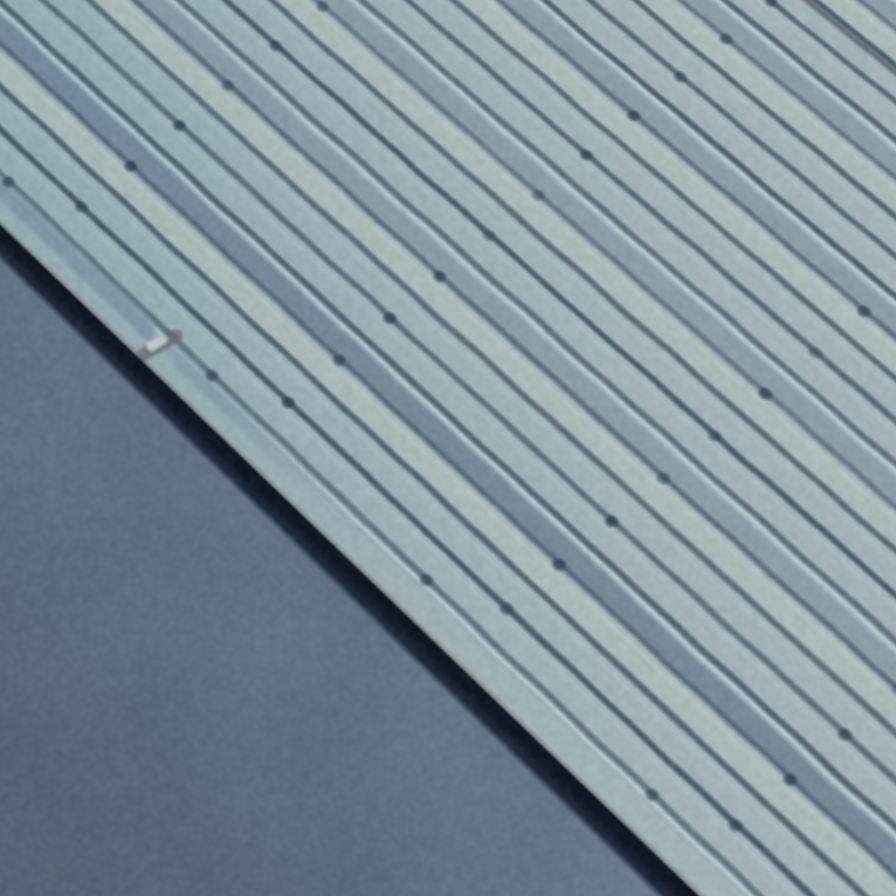
Give the GLSL for this texture, as a Shadertoy shader.

```glsl
// Diagonal ribbed metal roof with fastener rows above a dark eave and a blue-grey wall.

float hash(vec2 p) {
    p = fract(p * vec2(0.1031, 0.1137));
    p += dot(p, p.yx + 33.33);
    return fract((p.x + p.y) * p.x * 7.31);
}

vec2 gradientAt(vec2 cell) {
    float angle = 6.2832 * hash(cell + 17.0);
    return vec2(cos(angle), sin(angle));
}

float gradientNoise(vec2 p) {
    vec2 i = floor(p), f = fract(p), w = f * f * (3.0 - 2.0 * f), e = vec2(1.0, 0.0);
    float a = dot(gradientAt(i), f);
    float b = dot(gradientAt(i + e), f - e);
    float c = dot(gradientAt(i + e.yx), f - e.yx);
    float d = dot(gradientAt(i + 1.0), f - 1.0);
    return mix(mix(a, b, w.x), mix(c, d, w.x), w.y);
}

float segmentDistance(vec2 p, vec2 a, vec2 b) {
    vec2 ab = b - a;
    return length(p - a - ab * clamp(dot(p - a, ab) / dot(ab, ab), 0.0, 1.0));
}

float stripe(float x, float center, float halfWidth, float blur) {
    return 1.0 - smoothstep(halfWidth - blur, halfWidth + blur, abs(x - center));
}

// Rib number across the slope; spacing narrows with distance
float ribCoordinate(float depth) {
    return (0.0944 - sqrt(max(0.00891 - 0.00496 * (0.0495 - depth), 0.0))) / 0.00248;
}

// Fastener row number along the ribs
float rowCoordinate(vec2 p) {
    float along = p.y + 0.83 * p.x;
    return (sqrt(0.1774 + 0.0443 * (along - 0.716)) - 0.4212) / 0.02214;
}

float fastener(float rib, float row, float ribCenter, float shift) {
    float k = floor(row - shift + 0.5);
    vec2 offset = vec2((rib - ribCenter) * 0.0765, (row - shift - k) * 0.325);
    float strength = mix(0.45, 1.0, hash(vec2(ribCenter, k) + 40.0));
    return strength * (1.0 - smoothstep(0.003, 0.010, length(offset)));
}

vec3 roofColor(vec2 p, float depth) {
    float rib = ribCoordinate(depth), row = rowCoordinate(p);
    float wobble = 0.025 * gradientNoise(vec2(row * 5.0, rib * 2.0));
    float n = rib + wobble;
    float sheet = mod(n, 2.0);
    float ribbed = smoothstep(-1.68, -1.58, n);

    // Panels: cool on the left, pale green on every fourth one
    vec3 col = mix(vec3(0.58, 0.67, 0.70), vec3(0.63, 0.70, 0.72), smoothstep(0.0, 0.8, p.x));
    float pale = smoothstep(1.48, 1.62, sheet) * (1.0 - smoothstep(1.86, 1.97, sheet));
    col = mix(col, vec3(0.68, 0.74, 0.72), 0.7 * pale * ribbed);

    // Shaded overlap of two sheets and its bright lip
    float overlap = smoothstep(-0.08, 0.05, sheet) * (1.0 - smoothstep(0.32, 0.44, sheet));
    float mainOverlap = stripe(n, 0.25, 0.7, 0.1);
    col = mix(col, vec3(0.43, 0.51, 0.58), overlap * mix(0.42, 0.85, mainOverlap) * ribbed);
    col += 0.09 * stripe(sheet, 0.42, 0.02, 0.05) * ribbed;

    // Narrow dark ribs with a lit side
    float nearest = floor(n * 2.0 + 0.5) * 0.5;
    float side = n - nearest;
    float softRib = 1.0 - smoothstep(0.0, 0.2, abs(mod(nearest + 1.0, 2.0) - 1.0));
    float eaveRib = stripe(nearest, -1.5, 0.2, 0.05);
    float ribShade = stripe(side, 0.015, 0.045, 0.04) * mix(0.82, 0.6, max(softRib, eaveRib));
    ribShade *= 0.85 + 0.3 * hash(vec2(nearest * 2.0 + 30.0, 3.0));
    col += 0.035 * stripe(side, -0.12, 0.03, 0.06) * ribbed;
    col = mix(col, vec3(0.27, 0.35, 0.41), ribShade * ribbed);
    col = mix(col, vec3(0.24, 0.25, 0.32), 0.6 * stripe(n, 9.42, 0.05, 0.05));

    // Flashing strip along the eave, broken at its joint
    float strip = stripe(depth, 0.209, 0.014, 0.006);
    float beforeJoint = 1.0 - smoothstep(0.165, 0.18, p.x);
    float afterJoint = smoothstep(0.18, 0.2, p.x) * (1.0 - smoothstep(0.22, 0.42, p.x));
    col = mix(col, vec3(0.47, 0.56, 0.63), strip * (0.75 * beforeJoint + 0.5 * afterJoint));
    float joint = segmentDistance(p, vec2(0.160, 0.396), vec2(0.196, 0.375));
    col = mix(col, vec3(0.40, 0.41, 0.44), 0.75 * (1.0 - smoothstep(0.004, 0.011, joint)));
    float glint = segmentDistance(p, vec2(0.169, 0.386), vec2(0.181, 0.379));
    col = mix(col, vec3(0.74, 0.77, 0.79), 1.0 - smoothstep(0.002, 0.009, glint));

    // Fasteners on whole ribs, plus the row of the eave rib
    float dots = fastener(rib, row, max(floor(rib + 0.5), -1.0), 0.0);
    dots = max(dots, fastener(rib, row, -1.5, -0.24));
    return mix(col, vec3(0.17, 0.24, 0.31), 0.75 * dots);
}

vec3 wallColor(vec2 p, float depth) {
    float light = 1.0 - smoothstep(0.25, 0.95, depth);
    vec3 col = mix(vec3(0.33, 0.39, 0.46), vec3(0.385, 0.45, 0.525), light);
    col += 0.025 * smoothstep(0.3, 0.75, p.x);
    return col + 0.02 * gradientNoise(p * 9.0);
}

void mainImage(out vec4 fragColor, in vec2 fragCoord) {
    vec2 uv = fragCoord / iResolution.xy;
    vec2 p = vec2(uv.x, 1.0 - uv.y);
    float depth = (p.y - 0.9224 * p.x) / (1.0 + 0.1536 * p.x);

    // Eave: warm rim, black face, blue lower fringe
    vec3 eave = mix(vec3(0.06, 0.09, 0.14), vec3(0.13, 0.18, 0.25), smoothstep(0.262, 0.288, depth));
    vec3 col = mix(roofColor(p, depth), eave, smoothstep(0.246, 0.254, depth));
    col = mix(col, vec3(0.50, 0.46, 0.44), 0.45 * stripe(depth, 0.247, 0.002, 0.003));
    col = mix(col, wallColor(p, depth), smoothstep(0.281, 0.294, depth));

    // Fine grain
    col += 0.028 * gradientNoise(p * 130.0) + 0.02 * gradientNoise(p * 61.0 + 9.0);
    fragColor = vec4(clamp(col, 0.0, 1.0), 1.0);
}
```
